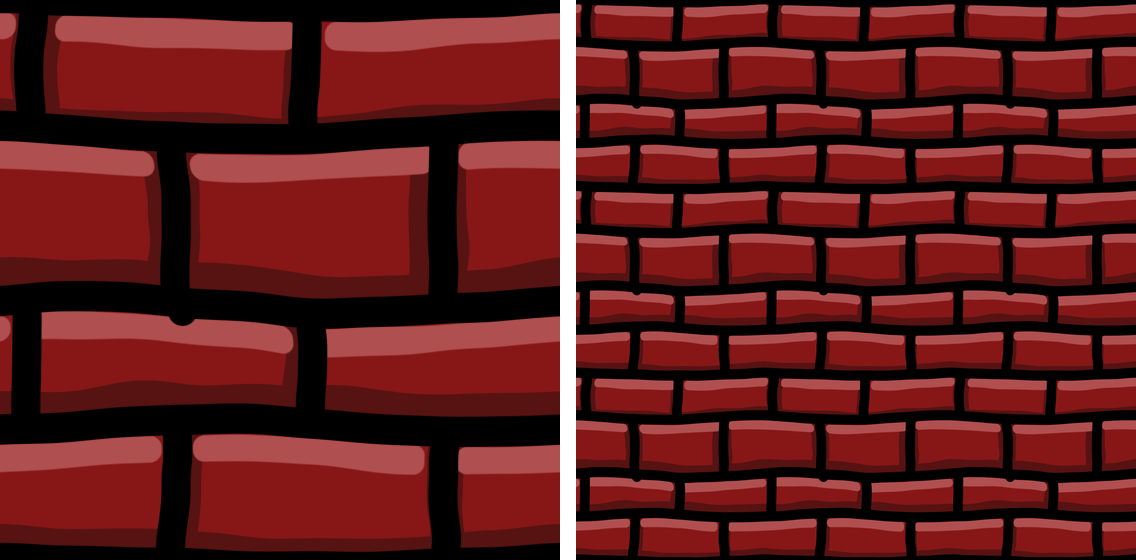
Left: one tile. Right: repeated 3 by 3.
Reproduce this pattern procedurally as a Shadertoy shader.

```glsl
// Cartoon brick wall: four uneven courses of two bricks with thick wavy black joints.
// Each point finds its course and brick, then distances to the wobbling joints
// give the brick face, its shaded rim and the rounded gloss along the top.

const float TAU = 6.2831853;

// Per brick: shade width left and right, gloss inset left and right.
const vec4 TRIM[8] = vec4[8](
    vec4(.024, .014, .014, -.01), vec4(-.02, .007, .006, .004),
    vec4(.018, .032, .005, -.01), vec4(.018, .024, .0, .006),
    vec4(-.02, .025, -.02, .008), vec4(-.02, -.02, -.02, .003),
    vec4(.018, .004, .001, .008), vec4(.008, -.02, -.005, .002));

float hash(vec2 p) {
    return fract(sin(dot(p, vec2(127.1, 311.7))) * 43758.5453);
}

// Smooth noise in -1..1 that wraps after t = 1, with n knots.
float wobble(float t, float n, float seed) {
    t *= n;
    float i = floor(t);
    float a = hash(vec2(mod(i, n), seed));
    float b = hash(vec2(mod(i + 1.0, n), seed));
    return 2.0 * mix(a, b, smoothstep(0.0, 1.0, t - i)) - 1.0;
}

// Height of a horizontal joint, measured downwards; joint 4 is joint 0 one tile on.
float bedY(int joint, float x) {
    int k = joint % 4;
    vec4 base = vec4(.006, .238, .545, .760);
    vec4 swing = vec4(.007, .013, .014, .011);
    vec4 crest = vec4(.05, .97, .13, .37);
    return base[k] - swing[k] * cos(TAU * (x - crest[k]))
        + .003 * wobble(x, 9.0, float(k) + 3.0) + float(joint / 4);
}

// Position of a vertical joint; joint 2 is joint 0 one tile on.
float sideX(int row, int joint, float y) {
    vec4 first = vec4(.054, .312, .048, .310);
    vec4 second = vec4(.546, .787, .552, .797);
    int k = joint % 2;
    float seed = float(row * 2 + k) + 20.0;
    return (k == 0 ? first[row] : second[row]) + float(joint / 2)
        + .007 * wobble(y, 8.0, seed) + .002 * wobble(y, 21.0, seed + 9.0);
}

void mainImage(out vec4 fragColor, in vec2 fragCoord) {
    vec2 p = fragCoord / iResolution.xy;
    p.y = 1.0 - p.y;
    float soft = max(.0015, .8 / iResolution.y);

    // Stray round stroke end below one joint
    float nub = length(p - vec2(.326, .556)) - .026;

    // Course and brick holding this point
    if (p.y < bedY(0, p.x)) p.y += 1.0;
    int row = 0;
    for (int i = 1; i < 4; i++) if (p.y > bedY(i, p.x)) row = i;
    if (p.x < sideX(row, 0, p.y)) p.x += 1.0;
    int col = p.x < sideX(row, 1, p.y) ? 0 : 1;

    // Distances inward from the joint edges
    float left = p.x - sideX(row, col, p.y) - .026;
    float right = sideX(row, col + 1, p.y) - p.x - .026;
    float top = p.y - bedY(row, p.x) - .027;
    float bottom = bedY(row + 1, p.x) - p.y - .027;
    float brick = min(min(min(left, right), min(top, bottom)), nub);

    // Shaded rim at the sides and foot
    vec4 trim = TRIM[row * 2 + col];
    vec4 foot = vec4(.016, .044, .040, .027);
    float seed = float(row) + 50.0;
    float sideShake = .004 * wobble(p.y, 16.0, seed + float(col) * 7.0);
    float face = min(left - trim.x + sideShake, right - trim.y - sideShake);
    face = min(face, bottom - foot[row] + .007 * wobble(p.x, 8.0, seed + 20.0));

    // Rounded gloss band under the top edge
    float lower = .050 + .005 * wobble(p.x, 7.0, seed + 40.0);
    float upper = -.001 + .003 * wobble(p.x, 9.0, seed + 60.0);
    float ends = min(left - trim.z, right - trim.w);
    vec2 inset = vec2(ends, min(top - upper, lower - top));
    vec2 corner = .021 - inset;
    float gloss = .021 - length(max(corner, 0.0)) - min(max(corner.x, corner.y), 0.0);

    // Layers from rim to joints
    vec3 color = vec3(.34, .07, .07);
    color = mix(color, vec3(.53, .09, .09), smoothstep(-soft, soft, face));
    color = mix(color, vec3(.69, .31, .31), smoothstep(-soft, soft * 1.5, gloss));
    color *= smoothstep(-soft, soft, brick);
    fragColor = vec4(color, 1.0);
}
```
